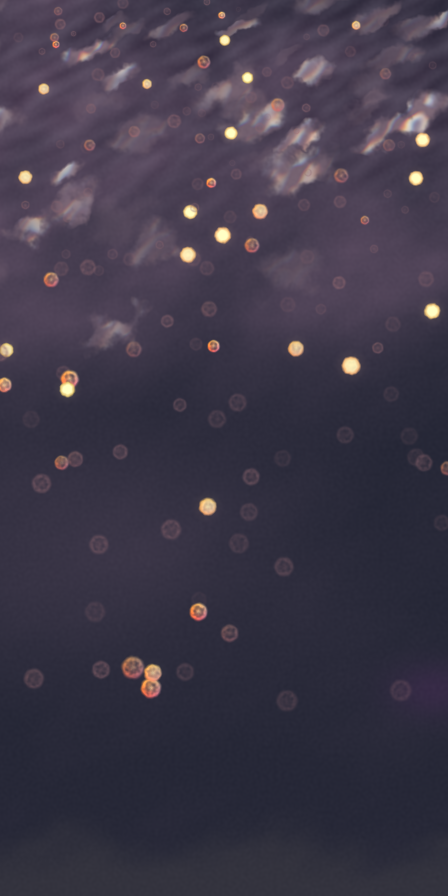
This background is drawn by a Shadertoy shader. Its source:

```glsl
const vec3 NAVY   = vec3(0.150, 0.155, 0.215);
const vec3 PLUM   = vec3(0.365, 0.300, 0.385);
const vec3 SLATE  = vec3(0.225, 0.220, 0.255);
const vec3 VIOLET = vec3(0.270, 0.170, 0.330);
const vec3 MAUVE  = vec3(0.510, 0.425, 0.475);
const vec3 PEARL  = vec3(0.980, 0.910, 0.860);
const vec3 ROSE   = vec3(0.560, 0.400, 0.430);
const vec3 EMBER  = vec3(0.980, 0.580, 0.420);
const vec3 CREAM  = vec3(1.000, 0.970, 0.740);
const vec3 LIME   = vec3(0.800, 0.720, 0.330);

const int   GLINTS = 44;          // tilted reflections in the upper part
const int   DISCS = 150;          // out-of-focus droplets
const float GLINT_TILT = 0.50;
const float STREAK_TILT = 0.85;
const float DISC_NEAR = 0.027;    // radius at the bottom
const float DISC_FAR = 0.013;     // radius at the top

vec4 hash4(vec2 p) {
    vec4 q = fract(p.xyxy * vec4(0.1031, 0.1030, 0.0973, 0.1099));
    q += dot(q, q.wzxy + 33.33);
    return fract((q.xxyz + q.yzzw) * q.zywx);
}

vec2 rotate(vec2 p, float a) {
    float c = cos(a), s = sin(a);
    return vec2(c * p.x + s * p.y, c * p.y - s * p.x);
}

float corner(vec2 cell, vec2 offset, vec2 f) {
    return dot(hash4(cell + offset + 57.0).xy * 2.0 - 1.0, f - offset);
}

float gradientNoise(vec2 p) {
    vec2 i = floor(p), f = p - i;
    vec2 u = f * f * f * (f * (f * 6.0 - 15.0) + 10.0);
    return mix(mix(corner(i, vec2(0, 0), f), corner(i, vec2(1, 0), f), u.x),
               mix(corner(i, vec2(0, 1), f), corner(i, vec2(1, 1), f), u.x), u.y);
}

float fbm(vec2 p) {
    float sum = 0.0, amp = 1.0;
    for (int i = 0; i < 4; i++) {
        sum += amp * gradientNoise(p);
        p = rotate(p, 0.6) * 2.03 + 7.1;
        amp *= 0.5;
    }
    return sum;
}

// Dark water with plum haze above and a faint pale band at the foot
vec3 backdrop(vec2 p) {
    float cloud = fbm(rotate(p, GLINT_TILT) * vec2(2.6, 4.4));
    float upper = smoothstep(0.95, 1.5, p.y) * (0.68 + 0.25 * (0.5 - p.x));
    upper *= 1.0 - 0.25 * smoothstep(1.75, 2.0, p.y);
    vec2 side = (p - vec2(0.2, 0.78)) / vec2(0.45, 0.28);
    float haze = upper + 0.36 * exp(-dot(side, side));
    haze += cloud * (0.12 + 0.75 * upper);
    vec3 col = mix(NAVY, PLUM, clamp(haze, 0.0, 1.3));
    col = mix(col, SLATE, 0.7 * (1.0 - smoothstep(0.02, 0.17, p.y + 0.15 * cloud)));
    vec2 spot = (p - vec2(0.97, 0.46)) / vec2(0.10, 0.06);
    return mix(col, VIOLET, 0.5 * exp(-dot(spot, spot)));
}

// Ragged reflections, larger and softer further down
vec3 addGlints(vec3 col, vec2 p) {
    vec2 s = rotate(p, STREAK_TILT) * vec2(13.0, 40.0);
    s += 0.7 * gradientNoise(p * 24.0);
    vec3 streak = vec3(gradientNoise(s), gradientNoise(s + vec2(0.04, 0.12)),
                       gradientNoise(s + vec2(0.08, 0.24)));
    vec2 warp = vec2(fbm(p * 13.0), fbm(p * 13.0 + 31.0));
    float ripple = gradientNoise(rotate(p, GLINT_TILT) * vec2(12.0, 34.0));
    col += 0.11 * smoothstep(1.35, 1.9, p.y) * ripple;
    for (int i = 0; i < GLINTS; i++) {
        vec4 h = hash4(vec2(float(i), 3.0));
        vec4 k = hash4(vec2(float(i), 19.0));
        vec2 centre = vec2(mix(-0.05, 1.05, h.x), mix(1.22, 2.0, sqrt(h.y)));
        float far = smoothstep(1.25, 2.0, centre.y);
        vec2 size = mix(vec2(0.095, 0.060), vec2(0.058, 0.019), far) * mix(0.5, 1.25, h.z);
        vec2 q = rotate(p - centre, GLINT_TILT + 0.5 * (h.w - 0.5));
        float d = length((q + warp * mix(0.07, 0.032, far)) / size);
        float mask = 1.0 - smoothstep(mix(0.25, 0.6, far), 1.2, d);
        float power = k.x * k.x;
        vec3 shine = smoothstep(-0.15, 0.42, streak) * mix(0.1, 1.3, power);
        shine *= 1.0 - 0.5 * smoothstep(0.3, 1.1, d);
        vec3 tint = mix(MAUVE, PEARL, clamp(shine, 0.0, 1.0));
        col = mix(col, tint, mask * mix(0.2, 0.95, power));
    }
    return col;
}

// Ringed droplets: dull rose, ember rims and a few cream lights
vec3 addDiscs(vec3 col, vec2 p, float pixel) {
    float mottling = gradientNoise(p * 120.0);
    for (int i = 0; i < DISCS; i++) {
        vec4 h = hash4(vec2(float(i), 71.0));
        vec2 centre = vec2(h.x, mix(0.16, 2.0, pow(h.y, 0.5)));
        float far = smoothstep(0.9, 1.8, centre.y);
        float lit = smoothstep(0.85, 0.95, h.z);
        float warm = smoothstep(0.60, 0.82, h.z);
        float radius = mix(DISC_NEAR, DISC_FAR, centre.y * 0.5);
        radius *= mix(mix(0.8, 0.45, far * (1.0 - lit)), 1.08, h.w);
        vec2 q = (p - centre) / radius;
        float d = length(q);
        if (d > 2.4) continue;
        d += 0.015 * sin(6.0 * atan(q.y, q.x + 1e-5) + h.w * 6.0) + 0.12 * mottling;
        float soft = max(0.17, pixel / radius);
        float body = 1.0 - smoothstep(1.0 - soft, 1.0 + soft, d);
        float rim = exp(-pow((d - 0.76) / 0.2, 2.0));
        float core = exp(-d * d * 12.0);
        float fill = mix(0.5 + 0.5 * rim + 0.3 * core + 0.6 * mottling, 1.0, lit);
        vec3 tint = mix(ROSE, EMBER + 0.18 * vec3(-q.x, q.y, q.x), warm);
        vec3 glow = mix(CREAM, mix(LIME, EMBER, 0.6 * h.w), 0.85 * smoothstep(0.5, 1.0, d));
        tint = mix(tint, glow, lit);
        tint = mix(tint, CREAM, 0.5 * warm * core);
        float opacity = mix(mix(0.14, 0.75, h.z), 0.97, max(0.8 * warm, lit));
        opacity *= mix(0.6, 1.0, max(warm, fract(h.w * 7.0)));
        col = mix(col, tint, clamp(body * fill * opacity, 0.0, 1.0));
        col += 0.06 * lit * tint * (1.0 - smoothstep(0.6, 2.2, d));
    }
    return col;
}

void mainImage(out vec4 fragColor, in vec2 fragCoord) {
    vec2 p = fragCoord / iResolution.x;
    vec3 col = backdrop(p);
    col = addGlints(col, p);
    col = addDiscs(col, p, 1.0 / iResolution.x);
    col += 0.014 * gradientNoise(p * 110.0);
    fragColor = vec4(clamp(col, 0.0, 1.0), 1.0);
}
```
